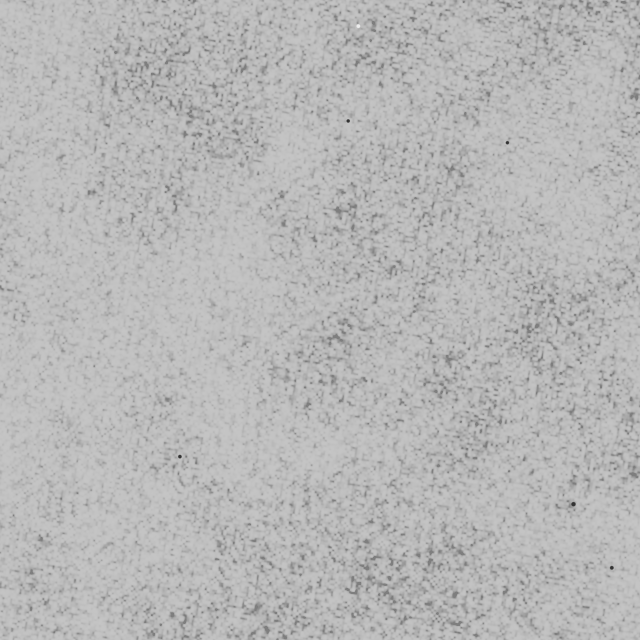
Reproduce this texture procedurally as a Shadertoy shader.

```glsl
// Pale grey concrete: fine dark grains gathered in soft patches, with rare pits and chips.

const float PALEST_GREY = 0.775;
const float GRAIN_DEPTH = 0.041;
const float GRAIN_SKEW = 0.8;
const float PIT_GREY = 0.2;
const float CHIP_GREY = 0.93;

float hash(vec2 p) {
    return fract(sin(dot(p, vec2(127.1, 311.7))) * 43758.5453);
}

vec2 rotate(vec2 p, float angle) {
    float c = cos(angle), s = sin(angle);
    return vec2(c * p.x - s * p.y, s * p.x + c * p.y);
}

// Value noise scaled to zero mean and unit deviation
float unitNoise(vec2 p) {
    vec2 cell = floor(p);
    vec2 f = fract(p);
    f = f * f * (3.0 - 2.0 * f);
    float low = mix(hash(cell), hash(cell + vec2(1.0, 0.0)), f.x);
    float high = mix(hash(cell + vec2(0.0, 1.0)), hash(cell + vec2(1.0, 1.0)), f.x);
    return (mix(low, high, f.y) - 0.5) / 0.2145;
}

// Broad uneven areas where grains are denser or sparser
float patches(vec2 p) {
    float sum = 0.0;
    float weight = 0.27;
    float scale = 4.5;
    for (int i = 0; i < 3; i++) {
        sum += weight * unitNoise(rotate(p, 0.6 + float(i)) * scale + 17.3 * float(i));
        weight *= 0.87;
        scale *= 2.4;
    }
    return sum;
}

// Fine and slightly coarser grains on two turned lattices
float grains(vec2 p) {
    float fine = unitNoise(rotate(p, 0.15) * 245.0 + 31.0);
    float coarse = unitNoise(rotate(p, 0.9) * 160.0 + 73.0);
    return 0.76 * fine + 0.5 * coarse;
}

// Coverage of small round specks, present in a fraction of the cells
float specks(vec2 p, float cells, float chance, float radius, float seed, float blur) {
    vec2 cell = floor(p * cells);
    vec2 key = cell + seed;
    vec2 offset = 0.2 + 0.6 * vec2(hash(key + 3.1), hash(key + 7.7));
    float size = radius * mix(0.6, 1.2, hash(key + 11.9));
    float dist = length(p - (cell + offset) / cells);
    float present = step(hash(key), chance);
    return present * (1.0 - smoothstep(size - blur, size + blur, dist));
}

void mainImage(out vec4 fragColor, in vec2 fragCoord) {
    float side = min(iResolution.x, iResolution.y);
    vec2 uv = fragCoord / side;
    float blur = max(0.0012, 0.7 / side);

    // Skewed tone: most of the surface is pale, a few grains are much darker
    float density = min(grains(uv) + patches(uv), 2.4);
    float grey = PALEST_GREY - GRAIN_DEPTH * exp(GRAIN_SKEW * density);

    // Isolated pits and bright chips
    grey = mix(grey, PIT_GREY, specks(uv, 12.0, 0.045, 0.0032, 5.0, blur));
    grey = mix(grey, CHIP_GREY, specks(uv, 10.0, 0.03, 0.0028, 41.0, blur));

    fragColor = vec4(vec3(grey), 1.0);
}
```
